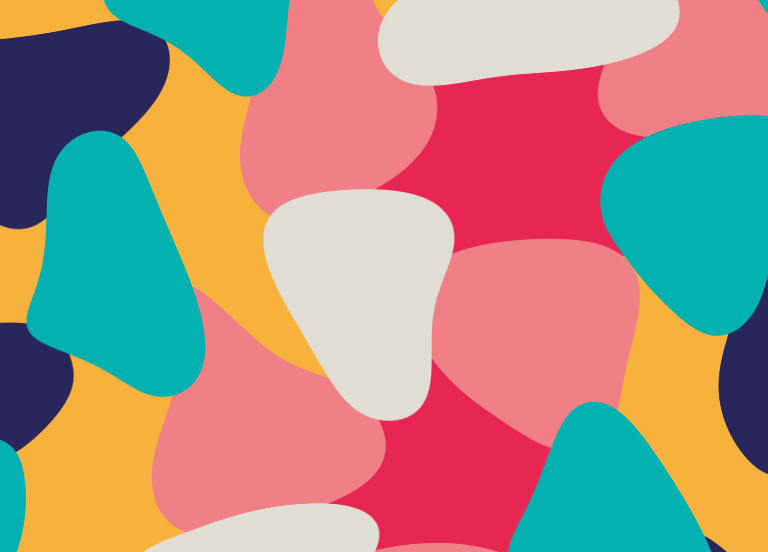
This background is drawn by a Shadertoy shader. Its source:

```glsl
#define TEAL   vec3(0.01, 0.70, 0.69)
#define PINK   vec3(0.94, 0.50, 0.52)
#define YELLOW vec3(0.97, 0.70, 0.24)
#define NAVY   vec3(0.16, 0.15, 0.36)
#define RED    vec3(0.91, 0.15, 0.33)
#define CREAM  vec3(0.88, 0.87, 0.83)
#define SPACING 0.33   // blob spacing, in canvas heights
#define JITTER  0.16   // random shift of blob centres
#define LOBES   0.10   // deviation of blobs from a circle
#define BEND    0.22   // strength of the large curves
#define TILT    0.42   // lattice rotation
#define SEED    7.0

const float ROW_HEIGHT = 0.8660254;

vec3 hash3(vec2 cell) {
    vec3 h = fract(vec3(cell.xyx + SEED) * vec3(0.1031, 0.1030, 0.0973));
    h += dot(h, h.yxz + 33.33);
    return fract((h.xxy + h.yzz) * h.zyx);
}

// Successive shears curve the plane but keep every area unchanged.
vec2 bendPlane(vec2 p) {
    p.x += BEND * sin(2.1 * p.y + 0.6) + 0.4 * BEND * sin(4.3 * p.y + 2.0);
    p.y += BEND * sin(2.3 * p.x + 1.9) + 0.4 * BEND * sin(3.9 * p.x + 4.1);
    return p;
}

// Signed distance to a softly lobed disc.
float blobDistance(vec2 q, float radius, vec2 phase) {
    float angle = atan(q.y, q.x);
    float lobes = sin(2.0 * angle + phase.x) + 0.6 * sin(3.0 * angle + phase.y);
    return length(q) - radius * (1.0 + LOBES * lobes);
}

// Each layer owns one common colour and one rarer accent.
vec3 layerColour(int layer, bool accent) {
    if (layer == 0) return accent ? CREAM : TEAL;
    if (layer == 1) return accent ? NAVY : PINK;
    return accent ? RED : YELLOW;
}

void mainImage(out vec4 fragColor, in vec2 fragCoord) {
    float edge = 0.8 / (iResolution.y * SPACING);
    vec2 p = (fragCoord - 0.5 * iResolution.xy) / (iResolution.y * SPACING);
    float c = cos(TILT), s = sin(TILT);
    p = bendPlane(mat2(c, s, -s, c) * p);

    // Nearest cell of the triangular lattice
    float row = p.y / ROW_HEIGHT;
    vec2 home = floor(vec2(p.x - 0.5 * row, row) + 0.5);

    float nearest[3] = float[3](1e3, 1e3, 1e3);
    vec3 ink[3] = vec3[3](TEAL, PINK, YELLOW);

    for (int y = -2; y <= 2; y++) {
        for (int x = -2; x <= 2; x++) {
            vec2 cell = home + vec2(x, y);

            // Three-way lattice colouring: neighbours never share a layer
            float diagonal = cell.x - cell.y;
            int layer = int(mod(diagonal, 3.0) + 0.5);
            float block = floor((diagonal + 0.5) / 3.0);
            bool accent = mod(block - cell.y + float(layer) + 0.5, 3.0) < 1.0;

            vec3 rnd = hash3(cell);
            vec2 centre = vec2(cell.x + 0.5 * cell.y, cell.y * ROW_HEIGHT);
            centre += JITTER * (rnd.xy - 0.5);
            float radius = layer == 0 ? 0.55 : 0.59;
            vec2 phase = 6.2832 * vec2(rnd.z, fract(rnd.x + rnd.z * 5.0));
            float d = blobDistance(p - centre, radius, phase);

            // The closest blob claims its layer, with a smooth seam
            float claim = smoothstep(-edge, edge, nearest[layer] - d);
            ink[layer] = mix(ink[layer], layerColour(layer, accent), claim);
            nearest[layer] = min(nearest[layer], d);
        }
    }

    // Bottom layer fills the gaps, the other two lie over it
    vec3 colour = ink[2];
    for (int layer = 1; layer >= 0; layer--) {
        float cover = 1.0 - smoothstep(-edge, edge, nearest[layer]);
        colour = mix(colour, ink[layer], cover);
    }
    fragColor = vec4(colour, 1.0);
}
```
